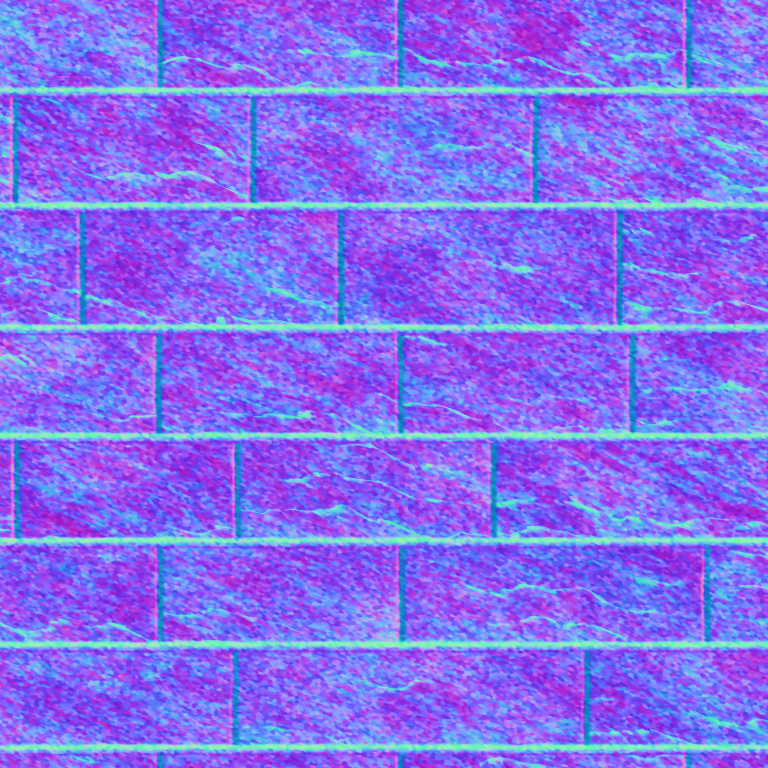
Give the GLSL for this texture map, as a Shadertoy shader.

```glsl
const int COURSES = 7;
// Height of the bed joint under each course, bottom to top
const float BEDS[7] = float[7](0.026, 0.160, 0.2955, 0.432, 0.573, 0.732, 0.8815);
// Upright joints of each course, left to right; a repeated value is one joint
const vec3 UPRIGHTS[7] = vec3[7](
    vec3(0.306, 0.764, 0.764), vec3(0.208, 0.523, 0.920), vec3(0.022, 0.309, 0.642),
    vec3(0.206, 0.521, 0.823), vec3(0.107, 0.443, 0.806), vec3(0.020, 0.329, 0.697),
    vec3(0.208, 0.521, 0.896));

const float BED_CORE_WIDTH = 0.0029;      // falloff widths, in canvas units
const float BED_SHOULDER_WIDTH = 0.0040;
const float BED_LIP_WIDTH = 0.0019;
const float UPRIGHT_WIDTH = 0.0035;
const float UPRIGHT_LIP_WIDTH = 0.0022;
const float PILLOW_WIDTH = 0.016;
const float BED_SLOPE = 2.1;
const float UPRIGHT_SLOPE = 1.75;
const vec2 FACE_LEAN = vec2(-0.07, -0.27);
const vec2 GRAIN_ALONG = vec2(0.82, -0.57);
const vec2 GRAIN_ACROSS = vec2(0.42, 0.87);
const vec2 BROAD_AMOUNT = vec2(0.12, 0.19);
const float STREAK_AMOUNT = 0.27;
const float FINE_STREAK_AMOUNT = 0.32;
const vec2 GRIT_AMOUNT = vec2(0.27, 0.34);
const float SCRATCH_AMOUNT = 0.45;
const float LEDGE_FREQUENCY = 23.0;
const float LEDGE_WIDTH = 0.0042;
const vec2 LEDGE_SLOPE = vec2(0.25, 1.20);

vec2 hash22(vec2 p) {
    vec3 q = fract(p.xyx * vec3(0.1031, 0.1030, 0.0973));
    q += dot(q, q.yzx + 33.33);
    return fract((q.xx + q.yz) * q.zy);
}

// Cellular noise: random facet tilts, melted together between cells
vec2 facetTilt(vec2 p) {
    vec2 cell = floor(p), local = fract(p), sum = vec2(0.0);
    float total = 0.0;
    for (int j = -1; j <= 1; j++)
    for (int i = -1; i <= 1; i++) {
        vec2 offset = vec2(i, j);
        vec2 d = offset + hash22(cell + offset) - local;
        float weight = exp(-5.0 * dot(d, d));
        sum += weight * (2.0 * hash22(cell + offset + 71.0) - 1.0);
        total += weight;
    }
    return 1.4 * sum / total;
}

float ridge(float d, float width) {
    float t = d / max(width, 0.8 / iResolution.y);
    return exp(-t * t);
}

// Wrapped signed distance on the unit tile
float wrapped(float d) {
    return d - floor(d + 0.5);
}

void mainImage(out vec4 fragColor, in vec2 fragCoord) {
    vec2 p = fragCoord / iResolution.xy;
    vec2 turned = vec2(dot(p, GRAIN_ALONG), dot(p, GRAIN_ACROSS));
    vec2 grit = facetTilt(turned * vec2(190.0, 310.0));
    vec2 wear = facetTilt(p * vec2(38.0, 34.0));
    vec2 jp = p + 0.0005 * wear + 0.0002 * grit;

    // Course and nearest bed joint
    int course = COURSES - 1;
    float bed = 1.0;
    for (int i = 0; i < COURSES; i++) {
        if (jp.y >= BEDS[i]) course = i;
        float d = wrapped(jp.y - BEDS[i]);
        if (abs(d) < abs(bed)) bed = d;
    }
    float floorY = BEDS[course];
    float courseHeight = fract(BEDS[(course + 1) % COURSES] - floorY);
    float rise = fract(jp.y - floorY) / courseHeight;

    // Nearest upright joint and brick identity
    vec3 joints = UPRIGHTS[course];
    float upright = 1.0, column = 0.0;
    for (int i = 0; i < 3; i++) {
        float d = wrapped(jp.x - joints[i]);
        if (abs(d) < abs(upright)) upright = d;
        column += step(joints[i], jp.x);
    }
    vec2 brickRand = hash22(vec2(mod(column, 3.0), float(course)) + 5.0);

    // Split stone: diagonal streaks over broad facets and grit
    vec2 s = p + brickRand * 3.0;
    vec2 broad = facetTilt(s * vec2(11.0, 16.0));
    vec2 bent = s + 0.010 * broad;
    vec2 g = vec2(dot(bent, GRAIN_ALONG), dot(bent, GRAIN_ACROSS));
    vec2 streak = facetTilt(g * vec2(14.0, 66.0));
    vec2 fine = facetTilt(g * vec2(50.0, 190.0) + 40.0);
    float roughness = mix(0.75, 1.2, brickRand.x);
    vec2 slope = FACE_LEAN + BROAD_AMOUNT * broad + GRIT_AMOUNT * grit;
    slope += roughness * GRAIN_ACROSS * (STREAK_AMOUNT * streak.x + FINE_STREAK_AMOUNT * fine.x);
    slope.x += 0.12 * fine.y;

    // Hairline scratches along the grain, facing either way
    float scratch = ridge((streak.y + 0.12 * fine.y) * 0.015, 0.0016);
    float scratchSide = smoothstep(-0.3, 0.4, broad.x + wear.x) - 0.35;
    slope += SCRATCH_AMOUNT * roughness * scratch * scratchSide * vec2(0.6, 1.0);

    // Faces round off towards their edges
    slope.x += 0.18 * sign(upright) * exp(-abs(upright) / PILLOW_WIDTH);
    slope.y += 0.22 * sign(bed) * exp(-abs(bed) / PILLOW_WIDTH);

    // Broken ledges: crisp above, fading below, mostly near the foot
    float level = s.y + 0.13 * s.x + 0.008 * sin(s.x * 27.0 + 3.0 * brickRand.y)
        + 0.0025 * sin(s.x * 83.0 + s.y * 31.0) + 0.003 * streak.x + 0.0022 * fine.y;
    float ledge = (fract(level * LEDGE_FREQUENCY) - 0.5) / LEDGE_FREQUENCY;
    float ledgeShape = ridge(ledge, LEDGE_WIDTH * (ledge > 0.0 ? 0.30 : 0.9 + 0.4 * wear.x));
    float patches = facetTilt(s * vec2(5.0, 20.0) + 13.0).x + 0.15 * wear.y;
    float foot = 1.0 - smoothstep(0.1, 0.7, rise);
    float broken = smoothstep(0.0, 0.5, patches + 0.55 * foot - 0.35 + 0.25 * brickRand.y);
    slope += LEDGE_SLOPE * broken * ledgeShape * (0.85 + 0.5 * fine.x);

    // Upright joints: lit left lip, deep right wall
    float lip = ridge(upright + 0.0050, UPRIGHT_LIP_WIDTH) * mix(0.4, 1.0, brickRand.y);
    float wall = ridge(upright - 0.0010, UPRIGHT_WIDTH);
    slope = mix(slope, vec2(-1.5, 0.0) + 0.3 * grit, lip * (0.75 + 0.25 * wear.x));
    slope = mix(slope, vec2(UPRIGHT_SLOPE + 0.4 * wear.y, 0.12) + 0.3 * grit, wall);

    // Bed joints: top lip of the brick below, pale shoulder, bright undercut
    float bedLip = ridge(bed + 0.0078, BED_LIP_WIDTH);
    float shoulder = ridge(bed + 0.0025, BED_SHOULDER_WIDTH);
    float undercut = ridge(bed - 0.0012, BED_CORE_WIDTH);
    slope = mix(slope, vec2(-0.1, -0.8) + 0.3 * grit, 0.75 * bedLip);
    slope = mix(slope, vec2(0.1, 0.30) + 0.3 * grit, shoulder);
    slope = mix(slope, vec2(-0.05, BED_SLOPE + 0.6 * wear.x) + 0.5 * grit, undercut);

    // Encode the surface normal, green pointing down
    vec3 normal = normalize(vec3(-slope.x, slope.y, 1.0));
    fragColor = vec4(0.5 + 0.5 * normal, 1.0);
}
```
